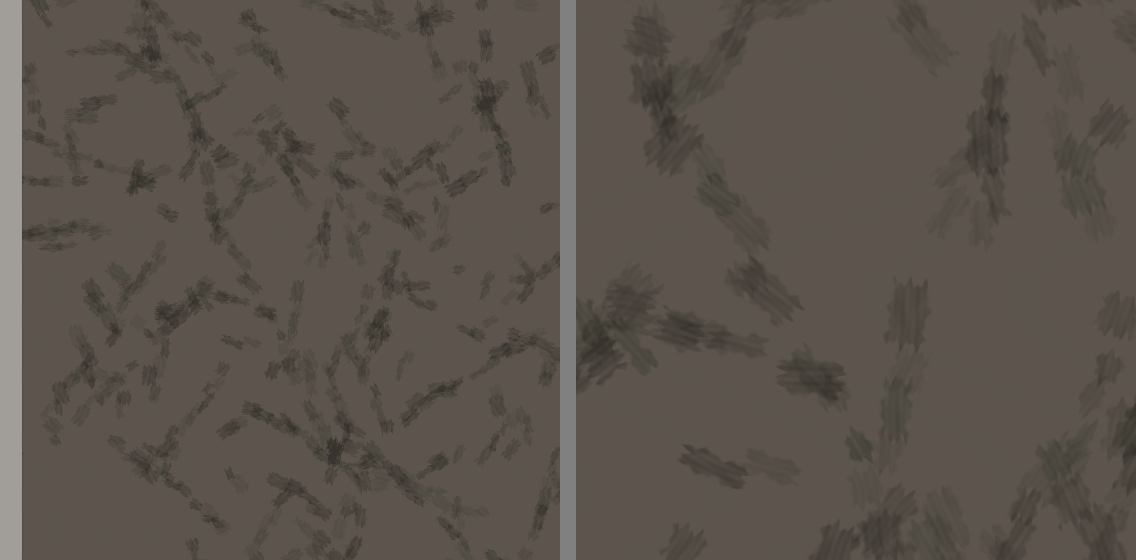
Left: the whole. Right: its middle third, enlarged.
This texture is drawn by a three.js fragment shader. Its source:

```glsl
varying vec2 vUv;

float hash(float n) {
  return fract(sin(n * 12.9898 + 4.137) * 43758.547);
}

vec2 rotate(vec2 p, float angle) {
  float c = cos(angle), s = sin(angle);
  return vec2(c * p.x + s * p.y, c * p.y - s * p.x);
}

// Layered sines stretched along x: dry bristle streaks, about -1 to 1
float bristles(vec2 p, float seed) {
  float phase = seed * 40.0;
  float fine = sin(p.y * 1450.0 + 2.0 * sin(p.x * 90.0 + phase) + phase);
  float broad = sin(p.y * 640.0 + 1.5 * sin(p.x * 130.0 - phase) + phase * 1.7);
  float blotch = sin(p.x * 210.0 + phase + 2.0 * sin(p.y * 300.0 + phase));
  return 0.35 * fine + 0.35 * broad + 0.3 * blotch;
}

// Coverage of one brush dab with ragged ends and soft sides
float dab(vec2 p, vec2 halfSize, float seed) {
  float phase = seed * 30.0;
  vec2 ragged = vec2(
    0.0022 * sin(p.y * 700.0 + phase) + 0.0016 * sin(p.y * 1300.0 - phase),
    0.0012 * sin(p.x * 330.0 + phase) + 0.0008 * sin(p.x * 720.0 - phase));
  vec2 d = abs(p) - halfSize + ragged + 0.004;
  float edge = length(max(d, 0.0)) + min(max(d.x, d.y), 0.0) - 0.004;
  return 1.0 - smoothstep(-0.0016, 0.0016, edge);
}

// Light left through a row of dabs laid along the x axis
vec3 dabRow(vec2 p, float halfLength, float rowSeed) {
  const float spacing = 0.024;
  vec3 light = vec3(1.0);
  float cell = floor(p.x / spacing);
  for (int k = -1; k <= 1; k++) {
    float index = cell + float(k);
    float seed = rowSeed * 7.31 + index * 1.73;
    float along = (index + 0.5) * spacing;
    if (abs(along) > halfLength + 0.012 || hash(seed) < 0.16) continue;

    vec2 jitter = vec2(0.014, 0.020) * (vec2(hash(seed + 0.11), hash(seed + 0.23)) - 0.5);
    vec2 q = rotate(p - vec2(along, 0.0) - jitter, 0.5 * (hash(seed + 0.37) - 0.5));
    vec2 halfSize = vec2(mix(0.009, 0.022, hash(seed + 0.41)), mix(0.005, 0.013, hash(seed + 0.53)));

    float tone = hash(seed + 0.67);
    float ink = mix(0.06, 0.19, tone) * (1.0 + 0.5 * bristles(q, tone));
    vec3 absorb = mix(vec3(1.0, 1.03, 1.03), vec3(1.06, 0.88, 1.1), step(0.75, hash(seed + 0.79)));
    light *= 1.0 - absorb * ink * dab(q, halfSize, tone);
  }
  return light;
}

void main() {
  vec3 ground = vec3(0.362, 0.332, 0.302);
  vec3 margin = vec3(0.63, 0.62, 0.60);

  // Scattered rows of dabs, short ones far more common than long ones
  vec3 light = vec3(1.0);
  for (int i = 0; i < 165; i++) {
    float seed = float(i) * 3.17 + 1.0;
    vec2 centre = vec2(hash(seed), hash(seed + 0.31)) * 1.06 - 0.03;
    float reach = hash(seed + 0.59);
    float halfLength = 0.008 + 0.15 * reach * reach * reach;
    vec2 offset = vUv - centre;
    if (length(offset) > halfLength + 0.06) continue;

    vec2 p = rotate(offset, 3.14159 * hash(seed + 0.83));
    if (abs(p.y) < 0.04) light *= dabRow(p, halfLength, seed);
  }
  vec3 color = ground * max(light, vec3(0.6));

  // Faint paper mottling
  color *= 1.0 + 0.006 * sin(vUv.x * 37.0 + 3.0 * sin(vUv.y * 29.0));

  // Pale margin with a thin shaded lip
  float lip = 1.0 - smoothstep(0.0, 0.003, abs(vUv.x - 0.040));
  color *= 1.0 - 0.12 * lip;
  color = mix(margin, color, smoothstep(0.038, 0.0405, vUv.x));

  gl_FragColor = vec4(color, 1.0);
}
```
